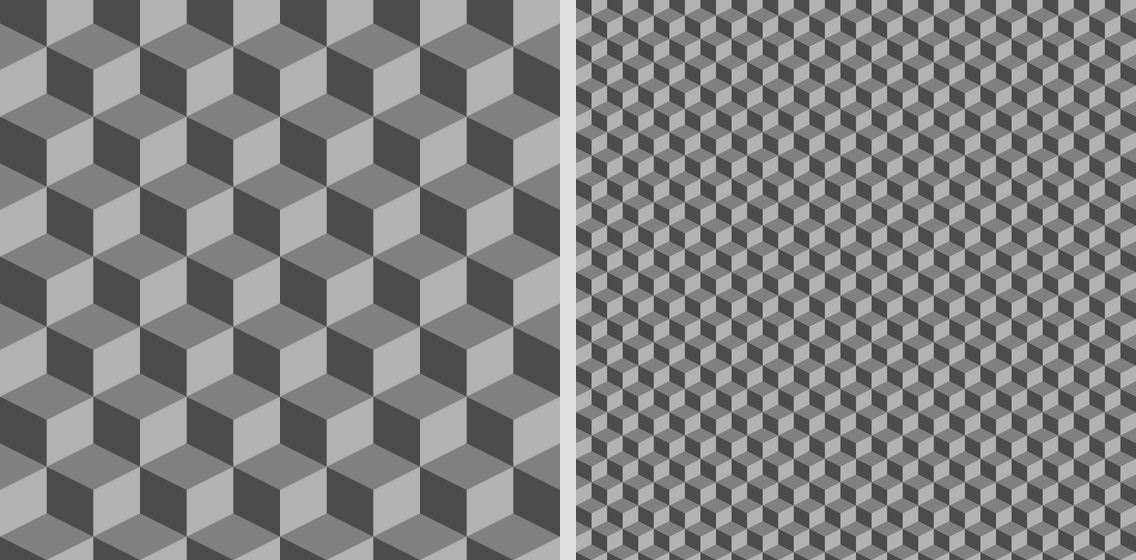
Left: one tile. Right: repeated 3 by 3.
Reproduce this pattern procedurally as a three.js fragment shader.

```glsl
// Tumbling blocks: staggered rows of isometric cubes in three flat greys.
varying vec2 vUv;

const vec2 CUBES = vec2(6.0, 4.0);        // whole repeats across and up
const vec2 PERIOD = vec2(2.0, 6.0);       // one repeat, in half-rhombus units
const float ROW_HEIGHT = 3.0;             // spacing of the staggered rows

const vec3 TOP_GREY = vec3(0.5);
const vec3 LIGHT_GREY = vec3(0.7);
const vec3 DARK_GREY = vec3(0.3);

// Share of a pixel inside a shape, from signed distance and pixel width.
float coverage(float dist, float pixel) {
  return clamp(0.5 - dist / pixel, 0.0, 1.0);
}

// Signed distance to a lattice of rhombi, one per repeat.
float rhombusLattice(vec2 p, vec2 center) {
  vec2 q = abs(mod(p - center + 0.5 * PERIOD, PERIOD) - 0.5 * PERIOD);
  return q.x + q.y - 1.0;
}

// Signed distance to alternate unit columns, negative in the light ones.
float columnStripes(float x) {
  return abs(mod(x + 0.5, 2.0) - 1.0) - 0.5;
}

void main() {
  vec2 scale = CUBES * PERIOD;
  vec2 p = vUv * scale;
  float pixel = max(fwidth(vUv.x), 1e-5);

  // Side faces: columns that swap shade on each row
  float row = floor((p.y - 1.0) / ROW_HEIGHT);
  float light = coverage(columnStripes(p.x + row), pixel * scale.x);
  vec3 color = mix(DARK_GREY, LIGHT_GREY, light);

  // Top faces: two interleaved rhombus lattices
  vec2 firstTop = vec2(1.0, 1.0);
  vec2 secondTop = firstTop + 0.5 * PERIOD;
  float top = min(rhombusLattice(p, firstTop), rhombusLattice(p, secondTop));
  color = mix(color, TOP_GREY, coverage(top, pixel * length(scale)));

  gl_FragColor = vec4(color, 1.0);
}
```
